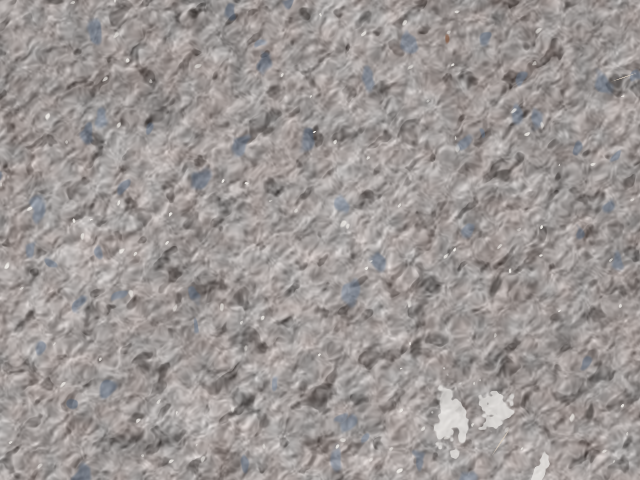
Write a WebGL 2 fragment shader that draws this texture.

```glsl
#version 300 es
precision highp float;

uniform vec2 u_resolution;
out vec4 fragColor;

float hash(vec2 cell, float seed) {
    uvec3 q = uvec3(ivec3(cell, seed) + 4096);
    uint h = q.x * 1597334673u ^ q.y * 3812015801u ^ q.z * 2798796415u;
    h = (h ^ (h >> 15)) * 2246822519u;
    h = (h ^ (h >> 13)) * 3266489917u;
    return float((h ^ (h >> 16)) >> 8) / 16777216.0;
}

// Value noise centred on zero
float noise(vec2 p, float seed) {
    vec2 i = floor(p), f = fract(p);
    f = f * f * (3.0 - 2.0 * f);
    float low = mix(hash(i, seed), hash(i + vec2(1, 0), seed), f.x);
    float high = mix(hash(i + vec2(0, 1), seed), hash(i + vec2(1, 1), seed), f.x);
    return mix(low, high, f.y) - 0.5;
}

vec2 rotate(vec2 p, float angle) {
    float c = cos(angle), s = sin(angle);
    return vec2(c * p.x + s * p.y, c * p.y - s * p.x);
}

vec2 warp(vec2 p, float freq, float amount, float seed) {
    return p + amount * vec2(noise(p * freq, seed), noise(p * freq, seed + 1.0));
}

// Jittered ellipses, one per cell at most: x is coverage, y a random value
vec2 scatter(vec2 p, float freq, float density, vec2 radii, float angle, float soft, float seed) {
    vec2 cell = floor(p * freq), best = vec2(0.0);
    for (int y = -1; y <= 1; y++) {
        for (int x = -1; x <= 1; x++) {
            vec2 id = cell + vec2(x, y);
            if (hash(id, seed) > density) continue;
            vec2 centre = (id + vec2(hash(id, seed + 1.0), hash(id, seed + 2.0))) / freq;
            float size = mix(0.5, 1.2, hash(id, seed + 3.0));
            float turn = angle + 1.2 * (hash(id, seed + 4.0) - 0.5);
            float d = length(rotate(p - centre, turn) / (radii * size));
            float cover = 1.0 - smoothstep(1.0 - soft, 1.0 + soft, d);
            if (cover > best.x) best = vec2(cover, hash(id, seed + 5.0));
        }
    }
    return best;
}

// Surface height, drawn out along the rising diagonal
float height(vec2 p) {
    vec2 q = rotate(p, 0.8) * vec2(0.62, 1.0);
    return 0.55 * noise(q * 62.0, 10.0) + 0.45 * noise(q * 118.0, 11.0);
}

float groundTone(vec2 p) {
    vec2 q = warp(p, 38.0, 0.012, 20.0);
    vec2 streak = rotate(q, 0.75) * vec2(0.6, 1.0);
    float relief = height(q) - height(q + vec2(-0.003, 0.005));
    float tone = 0.615 + 0.21 * height(q) + 0.22 * relief;
    tone += 0.13 * noise(streak * 95.0, 22.0) + 0.13 * noise(q * 165.0, 23.0);
    tone += 0.08 * noise(q * 24.0, 24.0) + 0.07 * noise(p * 5.0, 25.0);

    // Pits, denser towards the lower left
    float wear = 0.05 * smoothstep(1.1, 0.1, length(p - vec2(0.25, 0.0)));
    float pit = noise(streak * 48.0, 26.0) + 0.25 * noise(q * 110.0, 27.0);
    pit += wear + 0.12 * noise(p * 7.0, 28.0);
    return tone - 0.17 * smoothstep(0.2, 0.42, pit);
}

// Ragged patch of flaked paint
float flake(vec2 p, vec2 centre, vec2 radii, float angle) {
    float d = length(rotate(p - centre, angle) / radii);
    d += 1.0 * noise(p * 58.0, 40.0) + 0.6 * noise(p * 120.0, 41.0);
    return 1.0 - smoothstep(0.75, 1.0, d);
}

void main() {
    vec2 p = gl_FragCoord.xy / u_resolution.y;
    float tone = groundTone(p);
    vec3 tint = vec3(0.018, -0.006, -0.014);
    tint += vec3(0.025, -0.005, -0.015) * noise(p * 28.0, 50.0);
    vec3 colour = vec3(tone) + tint;

    // Blue-grey stones set in the surface
    vec2 rough = warp(p, 50.0, 0.016, 51.0);
    vec2 stone = scatter(rough, 11.0, 0.34, vec2(0.022, 0.013), 1.3, 0.3, 60.0);
    vec3 stoneColour = vec3(0.44, 0.48, 0.54) + 0.12 * (stone.y - 0.5) + 0.4 * (tone - 0.58);
    colour = mix(colour, stoneColour, 0.72 * stone.x);

    // Dark hollows and rusty crumbs
    vec2 hollow = scatter(rough, 9.0, 0.13, vec2(0.018, 0.010), 0.7, 0.45, 70.0);
    colour = mix(colour, vec3(0.27, 0.25, 0.24) + 0.5 * (tone - 0.55), 0.75 * hollow.x);
    vec2 crumb = scatter(rough, 8.0, 0.07, vec2(0.010, 0.006), 1.2, 0.4, 80.0);
    colour = mix(colour, mix(vec3(0.48, 0.29, 0.20), vec3(0.62, 0.52, 0.38), crumb.y), 0.7 * crumb.x);

    // Bright mineral flecks and thin straws
    vec2 fleck = scatter(warp(p, 110.0, 0.004, 52.0), 17.0, 0.28, vec2(0.0058, 0.0034), 1.0, 0.45, 90.0);
    colour = mix(colour, vec3(0.93, 0.92, 0.90), fleck.x * mix(0.45, 1.0, fleck.y));
    vec2 straw = scatter(p, 5.0, 0.12, vec2(0.030, 0.0016), 0.9, 0.5, 100.0);
    colour = mix(colour, vec3(0.84, 0.79, 0.73), 0.75 * straw.x);

    // Flaked white paint
    float paint = flake(p, vec2(0.935, 0.125), vec2(0.036, 0.075), 0.0);
    paint = max(paint, flake(p, vec2(1.028, 0.148), vec2(0.036, 0.045), 0.3));
    paint = max(paint, flake(p, vec2(1.125, 0.015), vec2(0.014, 0.036), -0.4));
    colour = mix(colour, vec3(0.87, 0.86, 0.85) + 0.25 * (tone - 0.6), 0.92 * paint);

    fragColor = vec4(clamp(colour, 0.0, 1.0), 1.0);
}
```
